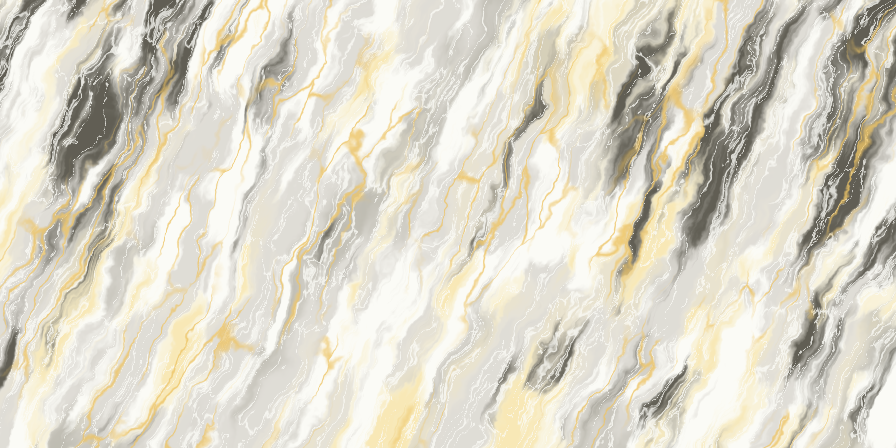
Give the GLSL for this texture, as a Shadertoy shader.

```glsl
const vec3 WHITE = vec3(0.985, 0.985, 0.965);
const vec3 PALE  = vec3(0.875, 0.865, 0.84);
const vec3 ASH   = vec3(0.75, 0.74, 0.70);
const vec3 SMOKE = vec3(0.38, 0.37, 0.33);
const vec3 HONEY = vec3(0.97, 0.90, 0.68);
const vec3 GOLD  = vec3(0.93, 0.77, 0.40);
const vec3 CREAM = vec3(0.975, 0.95, 0.85);

const float STREAK_ANGLE = 1.13;             // radians from horizontal
const vec2 BODY_SCALE   = vec2(8.0, 2.0);    // frequency across, along
const vec2 WISP_SCALE   = vec2(18.0, 4.0);
const vec2 DARK_SCALE   = vec2(21.0, 2.8);
const vec2 THREAD_SCALE = vec2(21.0, 3.6);
const vec2 CREAM_SCALE  = vec2(16.0, 3.0);
const vec2 VEIN_SCALE   = vec2(22.0, 3.6);
const vec2 BEND = vec2(0.08, 0.25);
const vec2 FRAY = vec2(0.055, 0.12);
const float THREAD_WIDTH = 0.034;
const float VEIN_WIDTH = 0.12;

vec2 hash2(vec2 p) {
    vec3 q = fract(p.xyx * vec3(0.1031, 0.1030, 0.0973));
    q += dot(q, q.yzx + 33.33);
    return fract((q.xx + q.yz) * q.zy);
}

float noise(vec2 p) {
    vec2 i = floor(p), f = fract(p);
    f = f * f * f * (f * (f * 6.0 - 15.0) + 10.0);
    vec2 e = vec2(0.0, 1.0);
    return mix(mix(hash2(i).x, hash2(i + e.yx).x, f.x),
               mix(hash2(i + e.xy).x, hash2(i + e.yy).x, f.x), f.y);
}

float fbm(vec2 p) {
    float sum = 0.0, amp = 0.516;
    for (int i = 0; i < 5; i++) {
        sum += amp * noise(p);
        p = p * 2.03 + 17.3;
        amp *= 0.5;
    }
    return sum;
}

// Cellular noise: gap between the two nearest seeds, zero on cell borders
float cellEdge(vec2 p) {
    vec2 cell = floor(p), f = fract(p);
    float near = 8.0, second = 8.0;
    for (int y = -1; y <= 1; y++)
    for (int x = -1; x <= 1; x++) {
        vec2 g = vec2(x, y);
        float d = length(g + hash2(cell + g) - f);
        second = min(second, max(near, d));
        near = min(near, d);
    }
    return second - near;
}

void mainImage(out vec4 fragColor, in vec2 fragCoord) {
    vec2 p = fragCoord / iResolution.y + 3.0;
    float fromCentre = fragCoord.x / iResolution.x - 0.5;

    // Streak space: x runs across the grain, y along it
    vec2 along = vec2(cos(STREAK_ANGLE), sin(STREAK_ANGLE));
    vec2 s = vec2(dot(p, vec2(along.y, -along.x)), dot(p, along)) + 10.0;
    s += BEND * (vec2(fbm(p * 2.5), fbm(p * 2.5 + 37.0)) - 0.5);
    s += FRAY * (vec2(fbm(p * 12.0 + 5.0), fbm(p * 12.0 + 61.0)) - 0.5);

    float region = fbm(p * 1.9 + 12.0) - 0.5;
    float lull = exp(-fromCentre * fromCentre * 40.0);

    // Grey body and white wisps
    vec3 col = mix(PALE, ASH, smoothstep(0.46, 0.70, fbm(s * BODY_SCALE)));
    float wisp = fbm(s * WISP_SCALE + 20.0) + 0.03 * lull;
    float white = smoothstep(0.45, 0.61, wisp);
    col = mix(col, WHITE, white);

    // Smoky dark streaks, calmer in the middle
    float smoke = fbm(s * DARK_SCALE + 43.0) + 0.5 * region - 0.10 * lull;
    float dark = smoothstep(0.55, 0.80, smoke);
    col = mix(col, SMOKE, dark);

    // Cream glow on the light parts, with honey cores
    float glow = fbm(s * CREAM_SCALE + 95.0);
    float light = (0.25 + 0.75 * white) * (1.0 - dark);
    col = mix(col, CREAM, light * smoothstep(0.51, 0.62, glow));
    col = mix(col, HONEY, 0.8 * light * smoothstep(0.62, 0.74, glow));

    // Fine white threads, in two scales
    float coarse = abs(fbm(s * THREAD_SCALE + 71.0) - 0.5);
    float fine = abs(fbm(s * THREAD_SCALE * 1.7 + 83.0) - 0.5);
    float thread = 1.0 - smoothstep(0.0, THREAD_WIDTH, min(coarse, fine * 1.5));
    col = mix(col, WHITE, 0.8 * thread);

    // Broken gold veins along cell borders
    float vein = 1.0 - smoothstep(0.0, VEIN_WIDTH, cellEdge(s * VEIN_SCALE));
    float broken = smoothstep(0.50, 0.68, fbm(s * vec2(8.0, 3.0) + 130.0));
    col = mix(col, GOLD, 0.8 * vein * broken);

    fragColor = vec4(col, 1.0);
}
```
